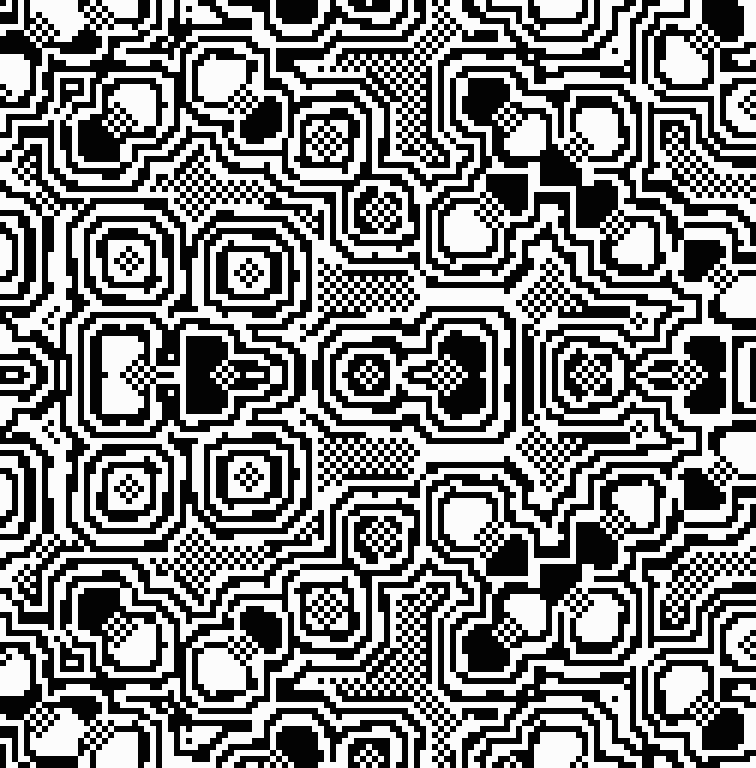
Give the GLSL for this pattern, as a WebGL 2 fragment shader.

```glsl
#version 300 es
precision highp float;
// Mirrored maze of blocky octagonal rings, solid blobs and checker patches.

#define ROWS 128.0        // blocks along the canvas height
#define AXIS_ROW 65.0     // row the drawing is mirrored about
#define SPACING 20.0      // mean distance of ring centres, in blocks
#define JITTER 0.34       // scatter of the centres
#define STRAIGHT 0.80     // ring rate along rows and columns
#define DIAGONAL 0.50     // ring rate along the diagonals
#define BLOB 2.5          // size of the solid blobs
#define TWIN 3.0          // half offset between paired blobs
#define EYES 0.32         // share of checkered eyes
#define PEAK 9.0          // ring level that turns to checker
#define WOBBLE 0.22       // strength of the ring defects

uniform vec2 u_resolution;
out vec4 outColor;

const vec3 INK = vec3(0.01);
const vec3 PAPER = vec3(0.99);

vec3 hash3(vec2 p) {
    vec3 q = fract(p.xyx * vec3(0.1031, 0.1030, 0.0973) + 0.37);
    q += dot(q, q.yxz + 33.33);
    return fract((q.xxy + q.yzz) * q.zyx);
}

float octagon(vec2 v) {
    v = abs(v);
    return max(STRAIGHT * max(v.x, v.y), DIAGONAL * (v.x + v.y));
}

float diamond(vec2 v) {
    return abs(v.x) + abs(v.y);
}

// Rings around a blob; tone 0 is light, 1 is dark.
float rings(vec2 v, float tone) {
    return max(octagon(v), BLOB) + tone;
}

// Returns 1 for a light block and 0 for a dark one.
float blockTone(vec2 block) {
    vec2 p = vec2(block.x, abs(block.y - AXIS_ROW));
    vec2 home = floor(p / SPACING + 0.5);
    float level = 1e3;
    bool checkered = false;

    // Cellular search over the neighbouring centres.
    for (int j = -1; j <= 1; j++) {
        for (int i = -1; i <= 1; i++) {
            vec2 id = home + vec2(i, j);
            vec2 key = vec2(id.x, abs(id.y));
            vec3 rnd = hash3(key + 7.0);
            vec3 kind = hash3(key + 41.0);
            vec2 shift = (rnd.xy - 0.5) * 2.0 * JITTER;
            shift.y *= sign(id.y);
            vec2 v = p - floor((id + shift) * SPACING + 0.5);
            float tone = step(0.5, kind.y);

            if (kind.x < EYES) {
                level = min(level, rings(v, tone));
                checkered = checkered || diamond(v) < 3.5;
            } else {
                vec2 offset = TWIN * vec2(1.0, kind.z < 0.5 ? -1.0 : 1.0);
                level = min(level, rings(v - offset, tone));
                level = min(level, rings(v + offset, 1.0 - tone));
                checkered = checkered || diamond(v) < 3.5;
            }
        }
    }

    // Layered sines bend the rings a little.
    float wobble = sin(p.x * 0.31 + 2.0 * sin(p.y * 0.13))
                 + sin(p.y * 0.37 + 2.0 * sin(p.x * 0.11));
    float parity = mod(floor(level + WOBBLE * wobble), 2.0);
    float checker = mod(p.x + p.y, 2.0);
    return checkered || level > PEAK ? checker : 1.0 - parity;
}

void main() {
    // Four samples per pixel smooth the block edges.
    float light = 0.0;
    for (int s = 0; s < 4; s++) {
        vec2 sub = (vec2(s % 2, s / 2) - 0.5) * 0.5;
        vec2 uv = (gl_FragCoord.xy + sub) / u_resolution.y;
        light += 0.25 * blockTone(floor(uv * ROWS));
    }
    outColor = vec4(mix(INK, PAPER, light), 1.0);
}
```
